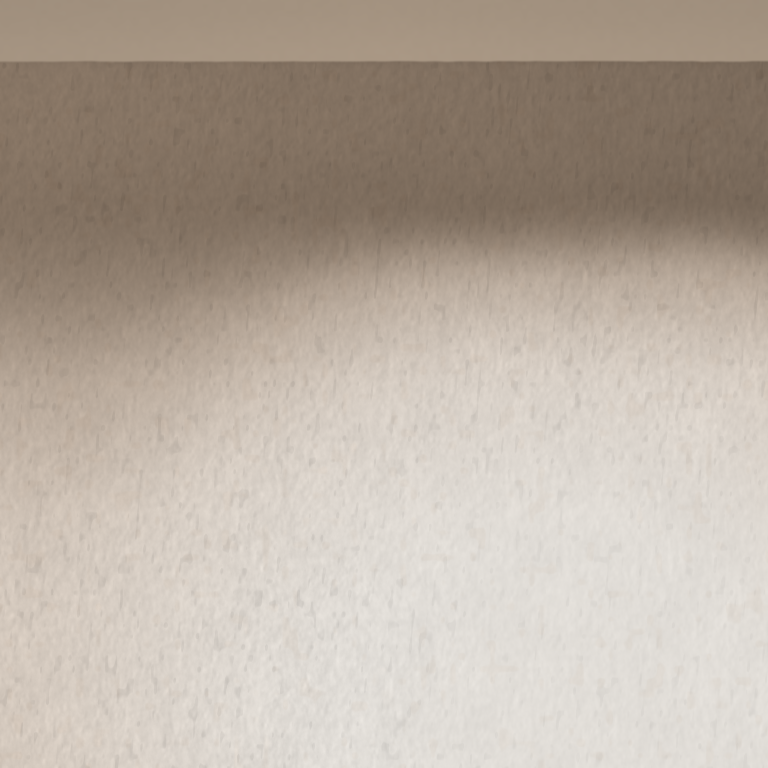
A WebGL 2 fragment shader for this texture:

```glsl
#version 300 es
precision highp float;
// Rough plaster wall under a smooth ceiling band, with a soft curved shadow and a pale glow.

#define CEILING_DEPTH 0.080
#define SHADOW_DEPTH 0.294
#define SHADOW_SAG 0.085
#define GRAIN_SCALE 210.0
#define GRAIN_AMOUNT 0.075
#define RELIEF_AMOUNT 0.085
#define MOTTLE_AMOUNT 0.035
#define GLOW_CENTRE vec2(0.73, 0.95)

uniform vec2 u_resolution;
out vec4 fragColor;

const vec3 CEILING = vec3(0.625, 0.560, 0.490);
const vec3 SHADE = vec3(0.508, 0.441, 0.378);
const vec3 PENUMBRA = vec3(0.690, 0.625, 0.563);
const vec3 PLASTER = vec3(0.828, 0.782, 0.736);
const vec3 GLOW = vec3(0.882, 0.867, 0.845);

float hash(vec2 p) {
    vec3 q = fract(vec3(p.xyx) * 0.1031);
    q += dot(q, q.yzx + 33.33);
    return fract((q.x + q.y) * q.z);
}

float noise(vec2 p) {
    vec2 cell = floor(p), f = fract(p);
    f = f * f * (3.0 - 2.0 * f);
    return mix(mix(hash(cell), hash(cell + vec2(1, 0)), f.x),
               mix(hash(cell + vec2(0, 1)), hash(cell + vec2(1, 1)), f.x), f.y);
}

float fbm(vec2 p) {
    float sum = 0.0, gain = 0.5;
    for (int i = 0; i < 4; i++) {
        sum += gain * noise(p);
        p = mat2(0.8, 0.6, -0.6, 0.8) * p * 2.03 + 17.1;
        gain *= 0.5;
    }
    return sum;
}

// Plaster height: short bumps drawn out vertically, bent by a slow warp
float plasterHeight(vec2 p) {
    p.x += 0.008 * noise(p * 28.0);
    vec2 q = p * GRAIN_SCALE * vec2(1.0, 0.6);
    return 0.65 * noise(q * 0.6) + 0.35 * noise(q * 1.2 + 41.0);
}

// Wall lighting; p.y is the depth below the top
vec3 wallLight(vec2 p) {
    float leftSide = 1.0 - smoothstep(0.0, 0.62, p.x);
    float depth = p.y - SHADOW_DEPTH - SHADOW_SAG * leftSide;
    depth += 0.022 * (fbm(p * vec2(11.0, 7.0)) - 0.47);

    vec3 shade = SHADE * (1.0 + 0.045 * leftSide - 0.04 * smoothstep(0.6, 1.0, p.x));
    shade *= 1.0 - 0.045 * smoothstep(0.15, 0.30, p.y);
    vec3 color = mix(shade, PENUMBRA, smoothstep(-0.035 - 0.08 * leftSide, 0.085 + 0.08 * leftSide, depth));
    color = mix(color, PLASTER, smoothstep(0.005, 0.23 + 0.17 * leftSide, depth));

    float reach = length((p - GLOW_CENTRE) * vec2(0.82, 1.0));
    return mix(color, GLOW, 1.0 - smoothstep(0.20, 0.66, reach));
}

void main() {
    vec2 uv = gl_FragCoord.xy / u_resolution;
    vec2 p = vec2(uv.x, 1.0 - uv.y);
    float pixel = 1.0 / u_resolution.y;

    // Wall with side-lit relief, crisp grain and broad stains
    vec3 wall = wallLight(p);
    float relief = plasterHeight(p) - plasterHeight(p + vec2(0.0025, 0.0015));
    float rough = mix(1.0, 0.5, smoothstep(0.35, 0.7, p.x) * smoothstep(0.4, 0.75, p.y));
    float grain = fbm(p * GRAIN_SCALE * vec2(0.85, 0.6) + 9.0) - 0.47;
    float mottle = fbm(p * vec2(24.0, 18.0) + 3.0) - 0.47;
    float streak = noise(p * vec2(190.0, 18.0)) - 0.5;
    wall *= 1.0 + rough * (RELIEF_AMOUNT * relief + GRAIN_AMOUNT * grain + 0.012 * streak)
          + MOTTLE_AMOUNT * mottle;

    // Sparse short creases, densest on the rough left
    float crease = smoothstep(0.76, 0.92, noise(p * vec2(165.0, 70.0) + vec2(14.0 * p.y, 30.0)));
    wall *= 1.0 - 0.05 * rough * crease;

    // Sparse warm flecks
    float fleck = smoothstep(0.73, 0.90, noise(p * vec2(78.0, 62.0) + 70.0));
    wall *= 1.0 - fleck * vec3(0.012, 0.020, 0.028);

    // Ceiling band, lighter toward its lower middle
    vec3 ceilingColor = CEILING * (1.0 + 0.035 * smoothstep(0.0, CEILING_DEPTH, p.y));
    ceilingColor *= 1.0 + 0.025 * (1.0 - abs(2.0 * p.x - 1.0));
    ceilingColor += 0.006 * (noise(p * 120.0) - 0.5);

    // Join with a thin contact shadow
    float join = CEILING_DEPTH + 0.001 * (noise(vec2(p.x * 60.0, 2.0)) - 0.5);
    float softness = max(pixel, 0.0022);
    wall *= 1.0 - 0.05 * exp(-abs(p.y - join) / 0.004);
    vec3 color = mix(ceilingColor, wall, smoothstep(join - softness, join + softness, p.y));

    fragColor = vec4(clamp(color, 0.0, 1.0), 1.0);
}
```
